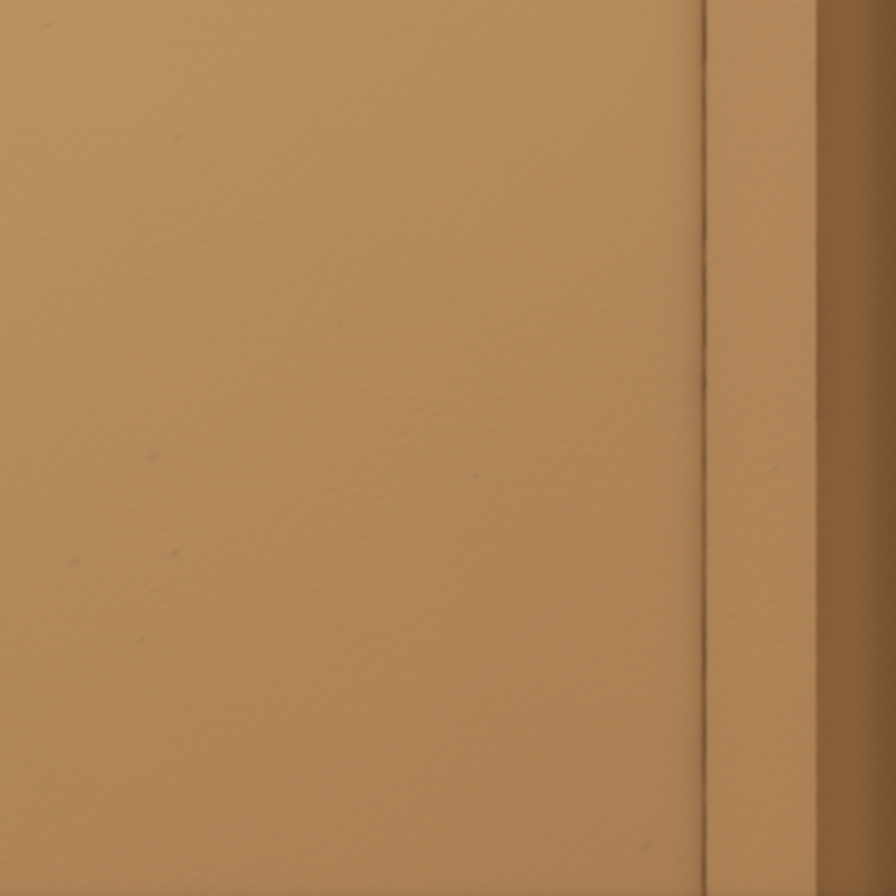
Give the GLSL for this texture, as a Shadertoy shader.

```glsl
// Warm tan plaster wall with a vertical seam, a narrow raised strip and a
// shaded brown return at the right. Broad colour gradients carry the light;
// slanted value noise is embossed into fine grain, with a few faint pits.

const float SEAM_X = 0.786;        // dark joint beside the strip
const float SEAM_WIDTH = 0.0032;
const float STRIP_END = 0.911;     // where the shaded return starts
const float EDGE_SOFT = 0.0035;
const float SHADOW_REACH = 0.014;  // falloff of the shade left of the seam
const float GRAIN_SCALE = 120.0;
const float GRAIN_DEPTH = 0.030;
const float MOTTLE_DEPTH = 0.016;
const float PIT_CELLS = 9.0;
const float PIT_CHANCE = 0.14;
const float PIT_DEPTH = 0.05;

const vec3 WALL_LIGHT = vec3(0.728, 0.567, 0.382);
const vec3 WALL_DARK = vec3(0.664, 0.496, 0.324);
const vec3 STRIP_TOP = vec3(0.695, 0.532, 0.358);
const vec3 STRIP_BASE = vec3(0.668, 0.502, 0.328);
const vec3 RETURN_TONE = vec3(0.538, 0.376, 0.230);
const vec3 RETURN_DEEP = vec3(0.410, 0.278, 0.160);
const vec3 SEAM_TONE = vec3(0.400, 0.275, 0.165);

float hash(vec2 p) {
    return fract(sin(dot(p, vec2(127.1, 311.7))) * 43758.5453);
}

float noise(vec2 p) {
    vec2 cell = floor(p);
    vec2 f = fract(p);
    f = f * f * (3.0 - 2.0 * f);
    float low = mix(hash(cell), hash(cell + vec2(1.0, 0.0)), f.x);
    float high = mix(hash(cell + vec2(0.0, 1.0)), hash(cell + 1.0), f.x);
    return mix(low, high, f.y);
}

float fbm(vec2 p) {
    float sum = 0.0;
    float weight = 0.5;
    for (int i = 0; i < 4; i++) {
        sum += weight * noise(p);
        p = mat2(0.8, 0.6, -0.6, 0.8) * p * 2.03 + 17.3;
        weight *= 0.5;
    }
    return sum;
}

// Surface height, stretched along strokes that rise to the right.
float relief(vec2 uv) {
    vec2 slanted = mat2(0.87, -0.50, 0.50, 0.87) * uv;
    vec2 p = slanted * GRAIN_SCALE * vec2(0.65, 1.2);
    return 0.65 * noise(p) + 0.35 * noise(p * 1.9 + 9.0);
}

// Small oval dents scattered one per grid cell.
float pits(vec2 uv) {
    vec2 p = uv * PIT_CELLS;
    vec2 cell = floor(p);
    vec2 centre = 0.2 + 0.6 * vec2(hash(cell + 3.1), hash(cell + 8.7));
    vec2 d = mat2(0.8, -0.6, 0.6, 0.8) * (fract(p) - centre);
    d *= vec2(0.7, 1.3);
    float size = mix(0.025, 0.055, hash(cell + 5.5));
    return exp(-dot(d, d) / (size * size)) * step(hash(cell + 1.9), PIT_CHANCE);
}

void mainImage(out vec4 fragColor, in vec2 fragCoord) {
    vec2 uv = fragCoord / iResolution.xy;
    float soft = max(EDGE_SOFT, 1.0 / iResolution.x);

    // Wall, lit from the upper left
    float fall = clamp(0.42 * uv.x + 0.66 * (1.0 - uv.y), 0.0, 1.0);
    vec3 wall = mix(WALL_LIGHT, WALL_DARK, fall);

    // Shade gathering against the seam, uneven along its height
    float wobble = noise(vec2(3.0, uv.y * 14.0));
    float toSeam = max(SEAM_X - uv.x, 0.0);
    float shade = exp(-toSeam / SHADOW_REACH) * mix(0.28, 0.40, wobble);
    wall = mix(wall, SEAM_TONE, shade);

    // Raised strip
    vec3 strip = mix(STRIP_BASE, STRIP_TOP, uv.y);
    float across = (uv.x - SEAM_X) / (STRIP_END - SEAM_X);
    strip *= 1.0 + 0.012 * sin(3.14159 * clamp(across, 0.0, 1.0));

    // Shaded return, deepest at its outer side and blotched at its corner
    float into = (uv.x - STRIP_END) / (1.0 - STRIP_END);
    float deep = 0.62 * smoothstep(0.35, 1.1, into);
    float blotch = smoothstep(0.35, 0.85, noise(vec2(7.0, uv.y * 11.0)));
    deep += exp(-max(into, 0.0) * 6.0) * mix(0.14, 0.36, blotch);
    vec3 side = mix(RETURN_TONE, RETURN_DEEP, clamp(deep, 0.0, 1.0));

    // Join the three planes
    float x = uv.x + 0.0006 * (noise(vec2(uv.y * 110.0, 2.0)) - 0.5);
    vec3 colour = mix(wall, strip, smoothstep(-soft, soft, x - SEAM_X));
    float onSide = smoothstep(-soft, soft, x - STRIP_END);
    colour = mix(colour, side, onSide);

    // Thin dark joint
    float joint = (x - SEAM_X) / max(SEAM_WIDTH, 0.8 / iResolution.x);
    float jointDark = mix(0.45, 0.75, noise(vec2(uv.y * 35.0, 6.0)));
    colour = mix(colour, SEAM_TONE, exp(-joint * joint) * jointDark);

    // Mottling, embossed grain and pits
    float mottle = fbm(uv * vec2(5.0, 7.0)) - 0.47;
    float emboss = relief(uv + vec2(-0.002, 0.003)) - relief(uv);
    float roughness = mix(0.5, 1.1, noise(uv * 6.0 + 21.0));
    colour *= 1.0 + MOTTLE_DEPTH * mottle + GRAIN_DEPTH * emboss * roughness;
    colour *= 1.0 - PIT_DEPTH * pits(uv) * (1.0 - onSide);

    // Slight darkening along the bottom rim
    colour *= 1.0 - 0.05 * exp(-uv.y / 0.008);
    fragColor = vec4(colour, 1.0);
}
```
